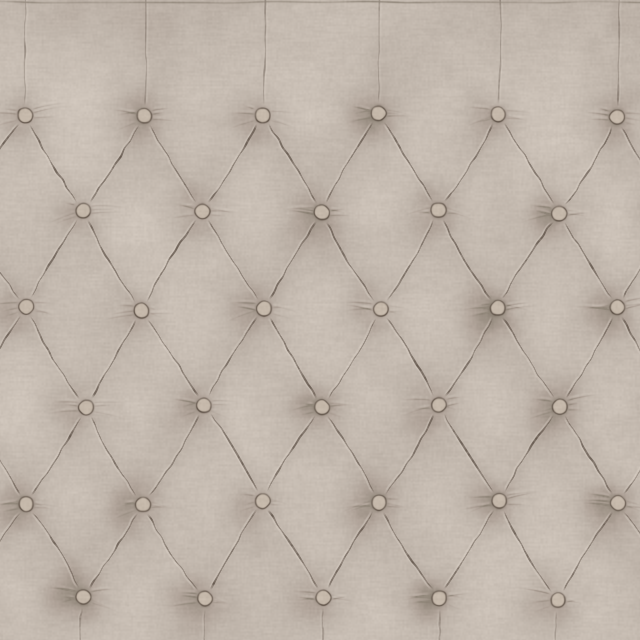
Give the GLSL for this texture, as a three.js fragment shader.

```glsl
varying vec2 vUv;

const vec3 LIGHT = vec3(0.785, 0.745, 0.705);
const vec3 MID = vec3(0.748, 0.707, 0.667);
const vec3 SHADE = vec3(0.69, 0.64, 0.60);
const vec3 DEEP = vec3(0.57, 0.53, 0.48);
const vec3 THREAD = vec3(0.33, 0.28, 0.24);
const vec3 BUTTON = vec3(0.775, 0.725, 0.67);
const vec2 FIRST = vec2(0.039, 0.820);  // upper left button
const vec2 STEP = vec2(0.1853, 0.1512); // spacing of columns and rows
const float LAST_ROW = 5.0;
const float JITTER = 0.007;
const float RADIUS = 0.0114;
const float RIM_WIDTH = 0.0015;
const float SEAM_WIDTH = 0.0011;
const float SEAM_GAP = 0.015;
const float PI = 3.14159;

float hash(vec2 p) {
  p = fract(p * vec2(0.1031, 0.1173));
  p += dot(p, p.yx + 33.33);
  return fract((p.x + p.y) * p.x * 17.3);
}
float noise(vec2 p) {
  vec2 i = floor(p), f = fract(p);
  f = f * f * (3.0 - 2.0 * f);
  return mix(mix(hash(i), hash(i + vec2(1.0, 0.0)), f.x),
             mix(hash(i + vec2(0.0, 1.0)), hash(i + 1.0), f.x), f.y);
}
float bell(float x, float width) {
  return exp(-x * x / (width * width));
}
vec2 buttonAt(float row, float col) {
  vec2 id = vec2(row + 11.0, col + 23.0);
  vec2 jitter = vec2(hash(id), hash(id + 41.0)) - 0.5;
  return FIRST + STEP * vec2(col + 0.5 * mod(row, 2.0), -row) + jitter * JITTER;
}

// x: thread darkness, y: soft valley, z: lit fold
vec3 seam(vec2 p, vec2 a, vec2 b, float seed) {
  float len = length(b - a);
  vec2 dir = (b - a) / len;
  float along = dot(p - a, dir), t = along / len;
  float bow = (hash(vec2(seed, 3.0)) - 0.5) * 0.012 * sin(PI * t);
  float wobble = (noise(vec2(t * 12.0 + 20.0, seed)) - 0.5) * 0.0022;
  float off = dot(p - a, vec2(-dir.y, dir.x)) - bow - wobble;
  float on = smoothstep(0.0, 0.012, along - SEAM_GAP)
           * smoothstep(0.0, 0.012, len - SEAM_GAP - along);
  float wear = noise(vec2(t * 7.0 + 50.0, seed + 7.0));
  float fray = noise(vec2(t * 45.0 + 80.0, seed + 9.0));
  float width = SEAM_WIDTH * mix(0.85, 1.6, wear * wear);
  float line = 1.0 - smoothstep(width * 0.3, width * 1.6, abs(off));
  float ink = mix(0.5, 1.0, wear * wear) * mix(0.65, 1.0, fray);
  return on * vec3(line * ink, bell(off - 0.003, 0.011), bell(off + 0.0027, 0.0014));
}

// Sideways creases pulled by a button
float creases(vec2 d, float seed) {
  float sum = 0.0;
  for (int k = 0; k < 6; k++) {
    float fk = float(k), h = hash(vec2(seed, fk + 5.0));
    float x = d.x * (mod(fk, 2.0) < 0.5 ? 1.0 : -1.0);
    float reach = mix(0.03, 0.07, hash(vec2(seed, fk + 60.0)));
    float y = 0.006 - 0.006 * floor(fk / 2.0) + (h - 0.5) * 0.7 * x - 2.0 * x * x;
    float on = smoothstep(0.010, 0.018, x) * (1.0 - smoothstep(reach * 0.5, reach, x));
    sum += on * mix(0.2, 1.0, h) * (bell(d.y - y, 0.0015) - 0.5 * bell(d.y - y - 0.0035, 0.002));
  }
  return sum;
}

void main() {
  // Cloudy cloth, puffed between the buttons
  vec2 uv = vUv;
  float cloud = noise(uv * 27.0);
  float tone = 0.36 + 1.1 * (noise(uv * 8.0 + 3.0) - 0.5) + 0.6 * (cloud - 0.5);
  vec2 puff = 2.0 * PI * (uv - FIRST + vec2(0.016, 0.006)) / (STEP * vec2(1.0, 2.0));
  tone += 0.5 * cos(puff.x) * cos(puff.y) * (1.0 - smoothstep(0.84, 0.92, uv.y));
  tone += 0.4 * smoothstep(0.84, 1.0, uv.y);
  float thread = 0.0, face = 0.0, ring = 0.0;
  for (int r = 0; r < 6; r++) {
    for (int c = -1; c < 7; c++) {
      float row = float(r), col = float(c);
      vec2 center = buttonAt(row, col);
      vec2 d = uv - center;
      if (abs(d.x) > 0.16 || abs(d.y) > 0.21) continue;
      float seed = row * 17.0 + col * 3.0 + 40.0;
      // Two seams fall from each button; the end rows run to the edges
      vec3 fold = vec3(0.0);
      if (row < LAST_ROW) {
        float left = col - 1.0 + mod(row, 2.0);
        fold += seam(uv, center, buttonAt(row + 1.0, left), seed);
        fold += seam(uv, center, buttonAt(row + 1.0, left + 1.0), seed + 131.0);
      } else {
        fold += 0.45 * seam(uv, center, vec2(center.x, -0.06), seed);
      }
      if (r == 0) fold += 0.55 * seam(uv, center, vec2(center.x + 0.002, 1.06), seed + 71.0);
      thread = max(thread, fold.x);
      tone += 0.35 * fold.y - 1.1 * fold.z;
      // Dimple, creases and button
      vec2 dimple = (d + vec2(0.013, 0.005)) / vec2(0.043, 0.036);
      tone += mix(1.0, 1.7, hash(vec2(seed, 90.0))) * (0.7 + 0.6 * cloud) * exp(-dot(dimple, dimple));
      if (abs(d.x) < 0.075 && abs(d.y) < 0.06) tone += 1.2 * creases(d, seed);
      float rim = length(d) - RADIUS - 0.0016 * (noise(d * 110.0 + seed) - 0.5);
      tone += 0.4 * bell(max(rim, 0.0), 0.005);
      face = max(face, 1.0 - smoothstep(-0.001, 0.001, rim));
      float rimInk = 0.6 + 0.35 * noise(d * 130.0 + seed + 30.0) - 0.12 * d.y / RADIUS;
      ring = max(ring, bell(rim, RIM_WIDTH) * rimInk);
    }
  }
  // Ramp from lit cloth to deep folds
  vec3 color = mix(LIGHT, MID, clamp(tone, -0.8, 1.0));
  color = mix(color, SHADE, clamp(tone - 1.0, 0.0, 1.0));
  color = mix(color, DEEP, clamp(0.8 * (tone - 2.0), 0.0, 1.0));
  color = mix(color, THREAD, thread * 0.85);
  color = mix(color, BUTTON, face);
  color = mix(color, THREAD, clamp(ring, 0.0, 1.0) * 0.8);
  // Hem along the top and woven grain
  float hem = bell(uv.y - 0.995 - 0.003 * noise(uv * 14.0), 0.0016);
  color = mix(color, DEEP, hem * mix(0.3, 0.9, noise(uv * 23.0)));
  float weave = noise(uv * vec2(60.0, 330.0)) + 0.7 * noise(uv * vec2(330.0, 90.0) + 9.0) - 0.85;
  color += 0.022 * weave + 0.02 * (noise(uv * 300.0) - 0.5);
  gl_FragColor = vec4(color, 1.0);
}
```
